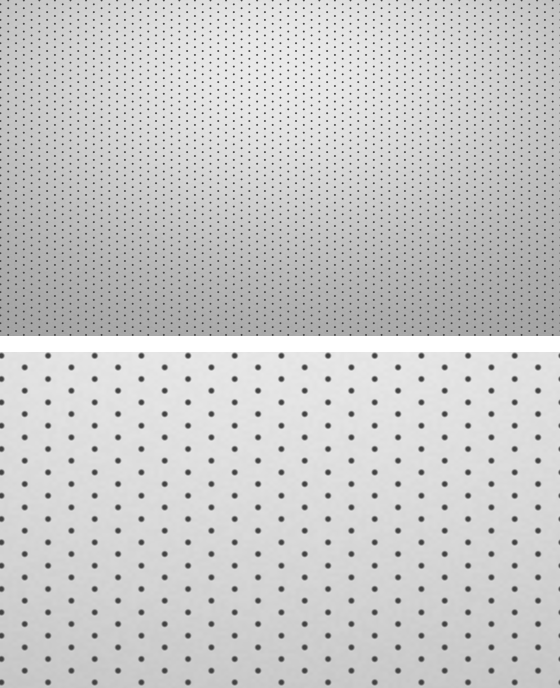
Top, the full canvas; bottom, a detail of the centre.
This pattern is drawn by a Shadertoy shader. Its source:

```glsl
const float COLUMNS = 72.0;
const float HOLE_RADIUS = 0.118;
const vec2 GRID_OFFSET = vec2(0.06);
const vec3 HOLE_COLOR = vec3(0.26);

float hash(vec2 p) {
    vec3 q = fract(vec3(p.xyx) * 0.1031);
    q += dot(q, q.yzx + 33.33);
    return fract((q.x + q.y) * q.z);
}

float valueNoise(vec2 p) {
    vec2 cell = floor(p);
    vec2 f = fract(p);
    f = f * f * (3.0 - 2.0 * f);
    float low = mix(hash(cell), hash(cell + vec2(1.0, 0.0)), f.x);
    float high = mix(hash(cell + vec2(0.0, 1.0)), hash(cell + 1.0), f.x);
    return mix(low, high, f.y);
}

// Offset from the nearest hole; alternate columns shift by half a pitch
vec2 staggeredCell(vec2 grid) {
    float column = floor(grid.x + 0.5);
    float shift = 0.5 * (1.0 - mod(column, 2.0));
    return vec2(grid.x - column, fract(grid.y - shift + 0.5) - 0.5);
}

float disc(vec2 p, float radius, float blur) {
    return 1.0 - smoothstep(-blur, blur, length(p) - radius);
}

// Soft elliptical spotlight on the sheet
float spotlight(vec2 p, vec2 center) {
    vec2 d = (p - center) * vec2(0.6, 1.0);
    return 0.6 + 0.315 * exp(-dot(d, d) / 0.15);
}

void mainImage(out vec4 fragColor, in vec2 fragCoord) {
    // Width is one unit; y runs down from the top edge
    vec2 p = vec2(fragCoord.x, iResolution.y - fragCoord.y) / iResolution.x;
    float pixel = COLUMNS / iResolution.x;

    // Lit metal with a faint grain
    float grain = valueNoise(p * vec2(380.0, 460.0)) - 0.5;
    vec3 color = vec3(spotlight(p, vec2(0.5, 0.12)) + 0.018 * grain);

    // Soft-rimmed holes with a pale lower lip
    vec2 cell = staggeredCell(p * COLUMNS - GRID_OFFSET);
    float blur = max(0.7 * pixel, 0.06);
    float lip = disc(cell - vec2(0.0, 0.07), HOLE_RADIUS, blur);
    float hole = disc(cell, HOLE_RADIUS, blur);
    color += 0.025 * lip;
    color = mix(color, HOLE_COLOR, hole);

    fragColor = vec4(color, 1.0);
}
```
